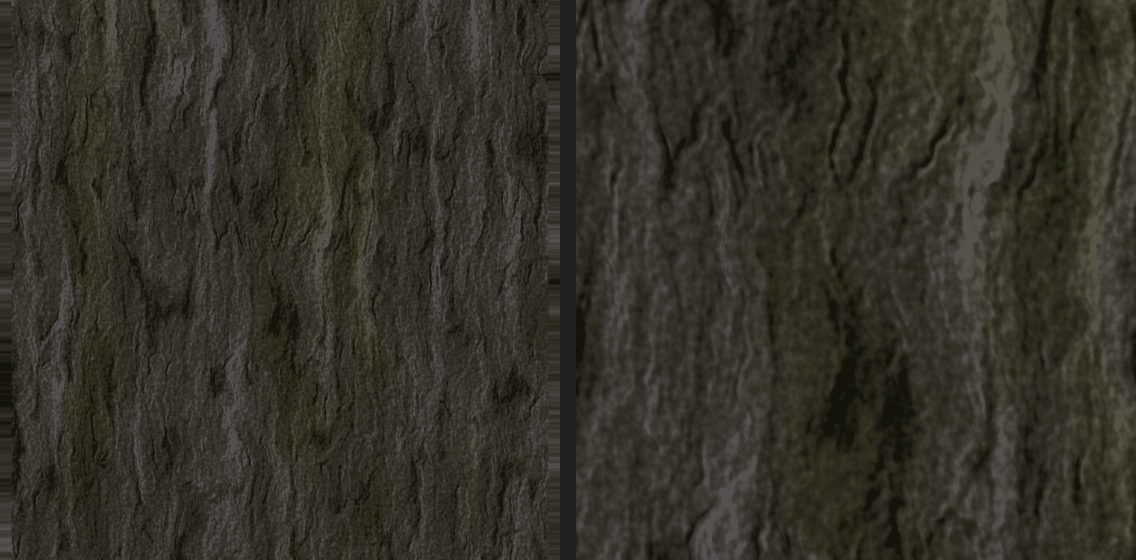
Left, the full canvas; right, a detail of the centre.
Give the GLSL for this texture, as a WebGL 2 fragment shader.

```glsl
#version 300 es
precision highp float;

uniform vec2 u_resolution;
out vec4 fragColor;

const vec3 DEEP = vec3(0.075, 0.075, 0.05);
const vec3 DARK = vec3(0.15, 0.14, 0.11);
const vec3 MID = vec3(0.20, 0.18, 0.15);
const vec3 LIGHT = vec3(0.25, 0.24, 0.22);
const vec3 PALE = vec3(0.33, 0.32, 0.315);
const vec3 MOSS_TINT = vec3(0.99, 1.02, 0.80);

const vec2 PLATE_SCALE = vec2(20.0, 4.2);
const vec2 FISSURE_SCALE = vec2(15.0, 3.2);
const vec2 CHIP_SCALE = vec2(42.0, 17.0);
const vec2 ROUGH_SCALE = vec2(85.0, 65.0);
const vec2 GRAIN_SCALE = vec2(190.0, 160.0);
const vec2 JAG_SCALE = vec2(45.0, 32.0);
const vec2 LIGHT_DIR = vec2(0.82, -0.57);
const float LEDGES = 4.0;
const float FISSURE_WIDTH = 0.12;
const float RELIEF_STEP = 0.0018;
const float RELIEF_GAIN = 1.4;
const float MARGIN = 0.019;

vec2 gradientAt(ivec2 cell) {
    uint h = uint(cell.x) * 1597334677u ^ uint(cell.y) * 3812015801u;
    h = (h ^ (h >> 15)) * 2246822519u;
    h = (h ^ (h >> 13)) * 3266489917u;
    h ^= h >> 16;
    float angle = float(h & 65535u) * 6.28318 / 65536.0;
    return vec2(cos(angle), sin(angle));
}

float noise(vec2 p) {
    vec2 base = floor(p), f = p - base;
    ivec2 c = ivec2(base);
    vec2 u = f * f * f * (f * (f * 6.0 - 15.0) + 10.0);
    float a = dot(gradientAt(c), f);
    float b = dot(gradientAt(c + ivec2(1, 0)), f - vec2(1, 0));
    float d = dot(gradientAt(c + ivec2(0, 1)), f - vec2(0, 1));
    float e = dot(gradientAt(c + ivec2(1, 1)), f - vec2(1, 1));
    return mix(mix(a, b, u.x), mix(d, e, u.x), u.y);
}

float fbm(vec2 p, int octaves) {
    float sum = 0.0, amplitude = 1.0;
    for (int i = 0; i < octaves; i++) {
        sum += amplitude * noise(p);
        p = mat2(1.96, 0.2, -0.2, 1.96) * p + 17.3;
        amplitude *= 0.5;
    }
    return sum;
}

// Bends the grain and makes plate edges ragged
vec2 warp(vec2 p) {
    vec2 sway = vec2(fbm(p * vec2(8.0, 5.0), 3), fbm(p * vec2(13.0, 9.0) + 41.0, 3));
    vec2 jag = vec2(fbm(p * JAG_SCALE + 5.0, 3), fbm(p * JAG_SCALE + 87.0, 3));
    return p + vec2(0.026, 0.045) * sway + vec2(0.008, 0.022) * jag;
}

// Broken cracks that open and close along their length
float fissure(vec2 p, vec2 q) {
    float line = abs(noise(q * FISSURE_SCALE + 23.0));
    float hairline = abs(noise(q * FISSURE_SCALE * vec2(1.9, 2.6) + 61.0));
    float open = smoothstep(-0.1, 0.3, fbm(p * vec2(14.0, 8.0) + 9.0, 2));
    float split = smoothstep(0.0, 0.3, noise(p * vec2(17.0, 13.0) + 35.0));
    float wide = 1.0 - smoothstep(0.0, FISSURE_WIDTH * (0.4 + open), line);
    float thin = 1.0 - smoothstep(0.0, FISSURE_WIDTH, hairline);
    return max(wide * open, 0.75 * thin * split);
}

// Overlapping plates, cut by fissures, chipped and roughened
float barkHeight(vec2 p) {
    vec2 q = warp(p);
    float plate = fbm(q * PLATE_SCALE, 4);
    float level = plate * LEDGES;
    float ledge = (floor(level) + smoothstep(0.0, 0.35, fract(level))) / LEDGES;
    float chips = fbm(q * CHIP_SCALE + 13.0, 3);
    float rough = fbm(p * ROUGH_SCALE, 3);
    return 0.45 * plate + 0.5 * ledge - 0.4 * fissure(p, q) + 0.2 * chips + 0.15 * rough;
}

vec3 barkRamp(float tone) {
    float t = clamp(tone, 0.0, 1.0) * 4.0;
    vec3 color = mix(DEEP, DARK, clamp(t, 0.0, 1.0));
    color = mix(color, MID, clamp(t - 1.0, 0.0, 1.0));
    color = mix(color, LIGHT, clamp(t - 2.0, 0.0, 1.0));
    return mix(color, PALE, clamp(t - 3.0, 0.0, 1.0));
}

float band(float x, float center, float width) {
    float d = (x - center) / width;
    return exp(-d * d);
}

void main() {
    vec2 p = gl_FragCoord.xy / u_resolution;
    // Side margins smear the outermost bark into streaks
    p.x = clamp(p.x, MARGIN, 1.0 - MARGIN);

    // Relief lit from the upper left
    vec2 offset = RELIEF_STEP * LIGHT_DIR;
    float slope = barkHeight(p + offset) - barkHeight(p - offset);
    float relief = clamp(RELIEF_GAIN * slope, -0.42, 0.3);
    float height = barkHeight(p);

    // Weathered patches, pale vertical streaks and fine grain
    vec2 q = warp(p);
    float patches = fbm(p * vec2(7.0, 2.2) + 31.0, 3);
    float streak = smoothstep(0.08, 0.5, noise(q * vec2(25.0, 2.6) + 77.0));
    float grain = fbm(p * GRAIN_SCALE, 2);
    float tone = 0.54 + relief + 0.25 * height + 0.25 * patches;
    tone += 0.28 * streak + 0.32 * grain - 0.28 * fissure(p, q);

    // Moss gathers in long upright zones
    float zones = band(p.x, 0.17, 0.07) + band(p.x, 0.6, 0.13);
    float moss = smoothstep(0.2, 1.1, 0.75 * zones + 0.9 * fbm(q * vec2(9.0, 3.5) + 53.0, 4));
    tone -= 0.04 * moss;

    vec3 color = barkRamp(tone) * mix(vec3(1.0), MOSS_TINT, moss);
    fragColor = vec4(color, 1.0);
}
```
